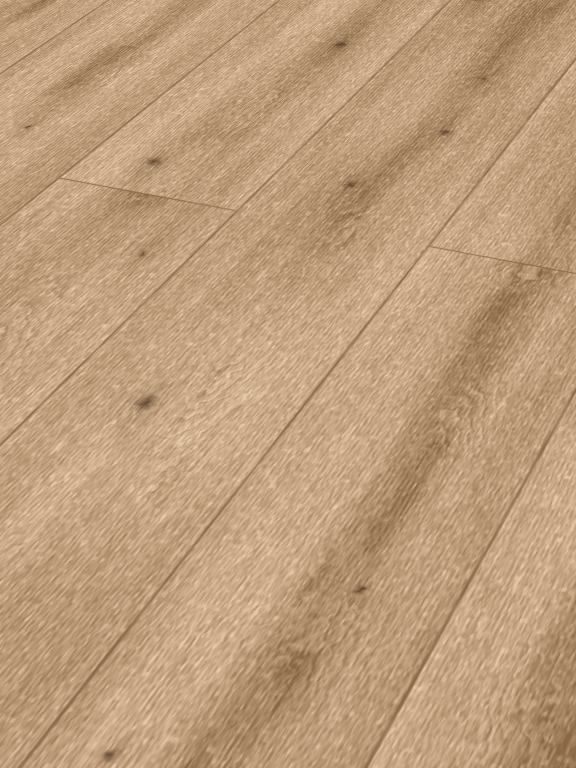
Reproduce this texture procedurally as a Shadertoy shader.

```glsl
// Oak plank floor seen at an angle: screen points are projected onto the ground,
// split into half-staggered boards, then toned by fine fibres, a dark heart band,
// arched growth rings and scattered knots, with thin soft seams between boards.

// Perspective, in units of the canvas height
const vec2  VANISH_ALONG   = vec2(1.5755, 1.9766); // where long seams meet
const float VANISH_CROSS_X = -6.458;               // where end joints meet
const float ACROSS_START   = 1.4686;
const float BOARD_WIDTH    = 0.2281;
const float ALONG_SCALE    = 0.543;                // makes ground units square

// Boards, in units of the board width
const float BOARD_LENGTH = 8.2;
const float FIRST_JOINT  = 9.96;
const float SEAM_HALF    = 0.006;
const float SEAM_SOFT    = 0.002;
const float KNOT_SPACING = 1.0;
const float KNOT_CHANCE  = 0.7;
const float RING_FREQ    = 185.0;
const float FIBRE_FREQ   = 125.0;
const float BRUSH_ROWS   = 52.0;

const vec3 OAK_DARK  = vec3(0.62, 0.49, 0.355);
const vec3 OAK_LIGHT = vec3(0.85, 0.727, 0.593);
const vec3 KNOT      = vec3(0.34, 0.24, 0.16);
const vec3 SEAM      = vec3(0.54, 0.41, 0.285);
const float BASE_TONE = 0.64;

float hash(vec2 p) {
    vec3 q = fract(vec3(p.xyx) * 0.1031);
    q += dot(q, q.yzx + 33.33);
    return fract((q.x + q.y) * q.z);
}

float noise(vec2 p) {
    vec2 i = floor(p), f = fract(p);
    f = f * f * (3.0 - 2.0 * f);
    return mix(mix(hash(i), hash(i + vec2(1, 0)), f.x),
               mix(hash(i + vec2(0, 1)), hash(i + vec2(1, 1)), f.x), f.y);
}

// Noise centred on zero
float grain(vec2 p) { return noise(p) - 0.5; }

// x: knot core, y: soft dark halo drawn out along the grain
vec2 knots(vec2 p, float seed) {
    vec2 result = vec2(0.0);
    float cell = floor(p.x / KNOT_SPACING);
    for (float i = -1.0; i <= 1.0; i++) {
        vec2 id = vec2(cell + i + 40.0, seed);
        if (hash(id) > KNOT_CHANCE) continue;
        float pick = hash(id + 17.3);
        float size = mix(0.014, 0.036, pick * pick);
        vec2 centre = vec2((cell + i + 0.2 + 0.6 * hash(id + 5.1)) * KNOT_SPACING,
                           0.15 + 0.7 * hash(id + 9.7));
        vec2 d = p - centre;
        d += 0.025 * vec2(grain(p * 48.0 + seed), grain(p * 51.0 - seed));
        d.x *= 0.7;
        result.x = max(result.x, exp(-dot(d, d) / (size * size)));
        d.x *= 0.4;
        result.y = max(result.y, exp(-dot(d, d) / (size * size * 6.0)));
    }
    return result;
}

// Tone of one board: p.x runs along it, p.y across it from 0 to 1
float woodTone(vec2 p, float seed, float rowFade, vec2 knot) {
    vec2 q = p + vec2(seed * 3.7, seed * 1.1);

    // Broad patches and long streaks
    float tone = BASE_TONE + 0.1 * (hash(vec2(seed, 3.7)) - 0.5);
    tone += 0.46 * grain(q * vec2(0.6, 2.8)) + 0.24 * grain(q * vec2(0.5, 11.0));
    tone += 0.16 * grain(q * vec2(1.0, 42.0));

    // Dark heart band wandering about the middle, with denser smudges in it
    float x = p.y - 0.52 - 0.14 * grain(vec2(q.x * 0.8, seed));
    float strength = smoothstep(0.15, 0.7, noise(vec2(q.x * 0.55, seed + 8.0)));
    float heart = strength * exp(-x * x / 0.02);
    float ragged = 0.05 * grain(q * vec2(9.0, 30.0));
    float smudge = smoothstep(0.62, 0.85, noise(q * vec2(2.2, 7.0) + ragged * 8.0));
    tone -= heart * (0.26 + 0.32 * noise(q * vec2(1.0, 22.0)) + 0.4 * smudge);

    // Arched rings, slices through a wavering cone: thin dark lines with pale edges
    float depth = 0.6 * grain(vec2(q.x * 0.5, seed + 21.0));
    float radius = length(vec2(x, depth)) + 0.05 * knot.y;
    radius += 0.035 * grain(q * vec2(4.0, 8.0)) + 0.022 * grain(q * vec2(22.0, 38.0));
    float patchy = smoothstep(0.48, 0.75, noise(q * vec2(1.3, 4.0) + 50.0)) * exp(-x * x / 0.08);
    float phase = radius * RING_FREQ;
    float darkLine = pow(0.5 + 0.5 * sin(phase), 5.0);
    float paleLine = pow(0.5 + 0.5 * sin(phase + 1.7), 5.0);
    tone += patchy * (0.27 * paleLine - 0.3 * darkLine);

    // Fine fibres, and brushed rows broken into short dashes
    tone += 0.26 * grain(q * vec2(6.0, FIBRE_FREQ));
    tone += 0.52 * grain(q * vec2(36.0, FIBRE_FREQ * 1.2));
    float fleck = smoothstep(0.66, 0.92, noise(q * vec2(27.0, FIBRE_FREQ * 0.85) + 70.0));
    tone += 0.32 * fleck - 0.03;
    float rows = sin(6.2832 * (BRUSH_ROWS * q.y + 1.2 * noise(q * vec2(2.0, 7.0))));
    float dashes = 0.2 + 1.4 * noise(q * vec2(26.0, BRUSH_ROWS));
    tone += 0.13 * rowFade * rows * dashes * (1.0 - 0.6 * patchy);

    return tone - 0.25 * knot.y;
}

void mainImage(out vec4 fragColor, in vec2 fragCoord) {
    // Project onto the ground; a 3:4 canvas is assumed
    vec2 p = fragCoord / iResolution.xy * vec2(0.75, 1.0);
    float below = VANISH_ALONG.y - p.y;
    float across = (ACROSS_START - (VANISH_ALONG.x - p.x) / below) / BOARD_WIDTH;
    float along = (p.x - VANISH_CROSS_X) / (below * ALONG_SCALE);
    vec2 pixel = vec2(fwidth(along), fwidth(across));

    // Find the board; every second row shifts by half a length
    float row = floor(across);
    float run = along - FIRST_JOINT - 0.5 * BOARD_LENGTH * mod(row + 1.0, 2.0);
    float piece = floor(run / BOARD_LENGTH);
    vec2 local = vec2(run - piece * BOARD_LENGTH, across - row);
    float seed = 1.0 + floor(90.0 * hash(vec2(row + 12.0, piece + 7.0)));

    // Wood
    float rowFade = 1.0 - smoothstep(0.55, 1.1, pixel.y * BRUSH_ROWS);
    vec2 knot = knots(local, seed);
    float tone = clamp(woodTone(local, seed, rowFade, knot), -0.35, 1.25);
    vec3 colour = mix(OAK_DARK, OAK_LIGHT, tone);
    colour = mix(colour, KNOT, 0.8 * knot.x);

    // Seams, worn unevenly along their length
    vec2 edge = min(local, vec2(BOARD_LENGTH, 1.0) - local);
    vec2 soft = SEAM_SOFT + 0.5 * pixel;
    vec2 line = 1.0 - smoothstep(SEAM_HALF - soft, SEAM_HALF + soft, edge);
    float wear = 0.65 + 0.35 * noise(vec2(along * 9.0, across * 6.0));
    colour = mix(colour, SEAM, max(line.x, line.y) * wear);

    fragColor = vec4(colour, 1.0);
}
```
